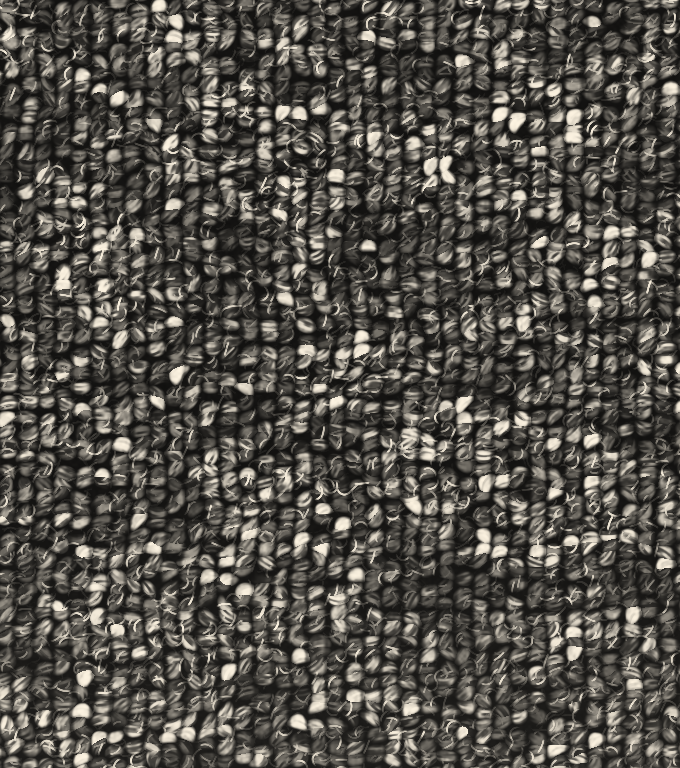
A WebGL 2 fragment shader for this texture:

```glsl
#version 300 es
precision highp float;
// Loop-pile carpet: jittered, tilted yarn loops stacked in vertical columns.
// Each loop carries stretched-noise strands; short curved fibres lie on top,
// and dark grooves separate the columns.

uniform vec2 u_resolution;
out vec4 outColor;

const float COLUMNS = 42.0;   // columns per canvas height
const float ROWS = 58.0;      // loops per canvas height
const float CELL_ASPECT = ROWS / COLUMNS;
const vec3 WOOL_TINT = vec3(1.0, 0.962, 0.89);

float hash(vec2 p) {
  vec3 q = fract(vec3(p.xyx) * 0.1031);
  q += dot(q, q.yzx + 33.33);
  return fract((q.x + q.y) * q.z);
}

vec2 hash2(vec2 p) {
  return vec2(hash(p), hash(p + vec2(57.3, 113.7)));
}

float noise(vec2 p) {
  vec2 i = floor(p), f = fract(p);
  f = f * f * (3.0 - 2.0 * f);
  float low = mix(hash(i), hash(i + vec2(1, 0)), f.x);
  float high = mix(hash(i + vec2(0, 1)), hash(i + vec2(1, 1)), f.x);
  return mix(low, high, f.y);
}

vec2 rotate(vec2 p, float angle) {
  float c = cos(angle), s = sin(angle);
  return vec2(c * p.x + s * p.y, c * p.y - s * p.x);
}

// Mostly rising to the right, with some loops leaning the other way
float leanAngle(float pick, float spread) {
  return (pick < 0.72 ? 0.5 : -0.45) + (spread - 0.5) * 1.1;
}

// Topmost yarn loop: x = height, y = strand-textured brightness
vec2 yarnLoops(vec2 grid, float patchLight) {
  vec2 top = vec2(-1.0, 0.1);
  vec2 base = floor(grid);
  for (int j = -2; j <= 2; j++) {
    for (int i = -1; i <= 1; i++) {
      vec2 id = base + vec2(i, j);
      vec2 place = hash2(id + 11.0), turn = hash2(id + 47.0), yarn = hash2(id + 83.0);
      vec2 center = id + 0.5 + (place - 0.5) * vec2(0.3, 0.8);
      vec2 d = rotate((grid - center) * vec2(CELL_ASPECT, 1.0), leanAngle(turn.x, turn.y));
      d.y += (yarn.y - 0.5) * 0.9 * d.x * d.x;
      float radius = length(d / vec2(0.82, 0.5 + 0.14 * place.x));
      float height = 1.0 - radius * radius + 0.3 * (turn.y - 0.5);
      if (height > top.x) {
        float fleck = step(0.955, yarn.y);
        float strand = noise(d * vec2(1.3, 5.2) + id * 7.3);
        strand = mix(smoothstep(0.12, 0.88, strand), 0.75, 0.6 * fleck);
        float light = mix(0.21, 0.76, yarn.x * yarn.x) * patchLight;
        light = mix(light, 1.0, fleck);
        top = vec2(height, light * (0.32 + 1.15 * strand));
      }
    }
  }
  return top;
}

// Brightest of the short curved fibres crossing this point
float looseFibres(vec2 p, float pixel) {
  float brightest = 0.0;
  vec2 base = floor(p);
  for (int k = 0; k < 18; k++) {
    vec2 id = base + vec2(k % 3 - 1, (k / 3) % 3 - 1);
    vec2 seed = id + float(k / 9) * 211.0;
    vec2 place = hash2(seed + 5.0), turn = hash2(seed + 29.0), shape = hash2(seed + 71.0);
    vec2 d = rotate(p - id - place, leanAngle(turn.x, turn.y) * 1.3);
    float bend = (shape.x - 0.5) * 2.6;
    float dist = abs(d.y - bend * d.x * d.x) / sqrt(1.0 + 4.0 * bend * bend * d.x * d.x);
    float reach = mix(0.35, 0.72, shape.y);
    float taper = 1.0 - smoothstep(0.6 * reach, reach, abs(d.x));
    float line = 1.0 - smoothstep(0.08 - 0.5 * pixel, 0.08 + 0.6 * pixel, dist);
    brightest = max(brightest, line * taper * mix(0.22, 0.98, turn.y * shape.y + 0.25 * place.x));
  }
  return brightest;
}

void main() {
  vec2 uv = gl_FragCoord.xy / u_resolution.y;
  float pixel = ROWS / u_resolution.y;

  // Slightly wandering columns, each with its own vertical offset
  vec2 grid = uv * vec2(COLUMNS, ROWS);
  grid.x += 0.5 * (noise(uv * vec2(6.0, 9.0)) - 0.5);
  grid.x += 0.3 * (noise(uv * vec2(20.0, 30.0) + 40.0) - 0.5);
  float patchLight = mix(0.65, 1.35, noise(uv * vec2(13.0, 16.0) + 9.0));

  // Lit loops sinking into shadow at their edges and between columns
  vec2 pile = yarnLoops(grid, patchLight);
  float lit = smoothstep(-0.25, 0.85, pile.x);
  float groove = 1.0 - smoothstep(0.28, 0.5, abs(fract(grid.x) - 0.5));
  lit *= mix(0.5, 1.0, groove);
  float tone = 0.075 + pile.y * lit;

  // Fibres catch the light only where the pile stands up
  float fibre = looseFibres(uv * ROWS, pixel) * patchLight;
  tone = max(tone, fibre * mix(0.3, 1.05, lit));

  // Fine wool grain and a faint haze toward the lower edge
  tone *= 0.88 + 0.24 * noise(uv * ROWS * 4.5);
  tone += 0.035 * (1.0 - smoothstep(0.0, 0.45, uv.y));
  tone = min(tone, 0.72 + 0.3 * (1.0 - exp(-max(tone - 0.72, 0.0) * 3.0)));

  outColor = vec4(clamp(tone * WOOL_TINT, 0.0, 1.0), 1.0);
}
```
